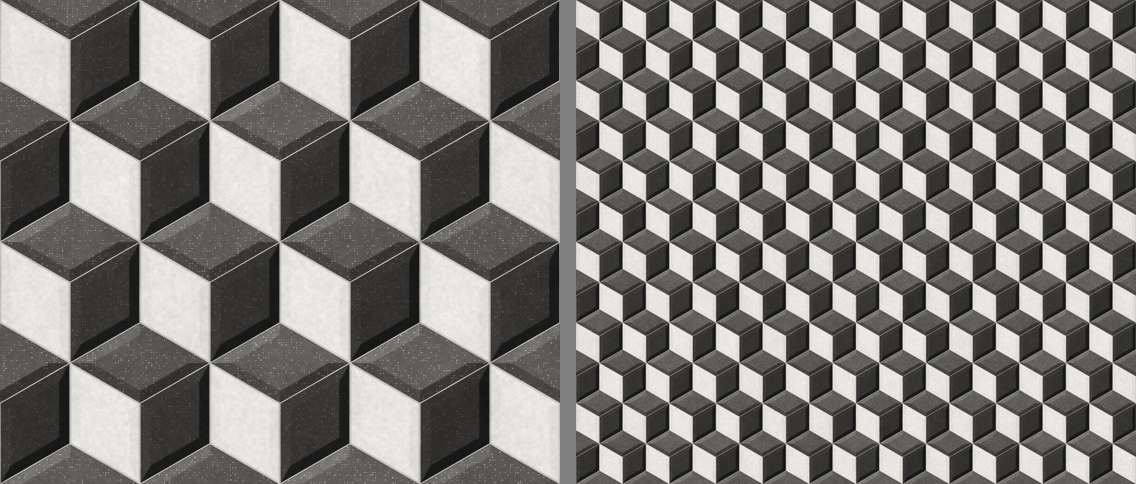
Left, the tile; right, the same tile 3 across and 3 down.
A Shadertoy shader for this pattern:

```glsl
// Stacked-cube floor: a staggered hexagon grid, each hexagon split into three
// bevelled rhombic stone tiles (grey top, pale left, black right) with thin
// pale joints. Wrapping noise adds grain, clouds and mineral flecks.

const float ROW = 0.8660254;             // row spacing in cube widths
const vec2 REPEATS = vec2(4.0, 4.0);     // cubes across, rows down
const float BEVEL = 0.077;
const float JOINT = 0.0045;

float hash(vec2 p) {
    vec3 a = fract(vec3(p.xyx) * vec3(0.1031, 0.1030, 0.0973));
    a += dot(a, a.yzx + 33.33);
    return fract((a.x + a.y) * a.z);
}

// Value noise over the unit square that wraps after "cells" cells.
float wrapNoise(vec2 uv, vec2 cells) {
    vec2 p = uv * cells;
    vec2 i = floor(p);
    vec2 f = fract(p);
    f = f * f * (3.0 - 2.0 * f);
    vec2 a = mod(i, cells);
    vec2 b = mod(i + 1.0, cells);
    return mix(mix(hash(a), hash(vec2(b.x, a.y)), f.x),
               mix(hash(vec2(a.x, b.y)), hash(b), f.x), f.y);
}

// Sparse round flecks, one candidate per cell, with varied size and strength.
float flecks(vec2 uv, vec2 cells, float density, float pixel) {
    vec2 p = uv * cells;
    vec2 id = mod(floor(p), cells);
    vec2 centre = 0.35 + 0.3 * vec2(hash(id + 17.3), hash(id + 41.7));
    float radius = mix(0.12, 0.34, hash(id + 73.1));
    float dotMask = 1.0 - smoothstep(radius - pixel, radius + pixel, length(fract(p) - centre));
    return dotMask * step(hash(id + 5.9), density) * mix(0.3, 1.0, hash(id + 91.4));
}

// Offset from the nearest hexagon centre.
vec2 hexLocal(vec2 p) {
    vec2 period = vec2(1.0, 2.0 * ROW);
    vec2 a = mod(p + 0.5 * period, period) - 0.5 * period;
    vec2 b = mod(p, period) - 0.5 * period;
    return dot(a, a) < dot(b, b) ? a : b;
}

float cross2(vec2 a, vec2 b) {
    return a.x * b.y - a.y * b.x;
}

// Distances to the four sides of the rhombus spanned by a and b.
vec4 rhombusEdges(vec2 q, vec2 a, vec2 b) {
    float side = 0.5 / ROW;
    vec2 t = vec2(cross2(q, b), cross2(a, q)) / (cross2(a, b) * side);
    return 0.5 * vec4(t, 1.0 - t);
}

// Flat centre with four differently lit bevels and mitred corners.
float bevelShade(vec4 d, float edge, float flatTone, vec4 bevelTones, float pixel) {
    vec4 w = exp((edge - d) / (0.4 * pixel));
    float slope = dot(w, bevelTones) / dot(w, vec4(1.0));
    float soft = 0.5 * pixel + 0.003;
    return mix(slope, flatTone, smoothstep(BEVEL - soft, BEVEL + soft, edge));
}

void mainImage(out vec4 fragColor, in vec2 fragCoord) {
    vec2 uv = fragCoord / iResolution.xy;
    float pixel = REPEATS.x / iResolution.x;
    vec2 p = uv * REPEATS * vec2(1.0, ROW) - vec2(0.0, ROW * 2.0 / 3.0);
    vec2 q = hexLocal(p);
    vec2 id = mod(round((p - q) * vec2(2.0, 1.0 / ROW)), REPEATS * vec2(2.0, 1.0));

    // Choose the cube face, its axes and its tones.
    bool isTop = q.y > abs(q.x) * 0.5 / ROW;
    bool isPale = !isTop && q.x < 0.0;
    vec2 rise = vec2(ROW, 0.5);
    vec2 axisA = isPale ? vec2(-ROW, 0.5) : rise;
    vec2 axisB = isTop ? vec2(-ROW, 0.5) : vec2(0.0, -1.0);
    float flatTone = isTop ? 0.355 : isPale ? 0.91 : 0.195;
    vec4 bevelTones = isTop ? vec4(0.275, 0.205, 0.35, 0.44)
                    : isPale ? vec4(0.875, 0.91, 0.885, 0.9)
                    : vec4(0.225, 0.21, 0.1, 0.1);
    float face = isTop ? 0.0 : isPale ? 1.0 : 2.0;

    vec4 d = rhombusEdges(q, axisA, axisB);
    float edge = min(min(d.x, d.y), min(d.z, d.w));
    float tone = bevelShade(d, edge, flatTone, bevelTones, pixel);

    // Tile variation, soft clouds and stone grain.
    float tileTint = hash(id * 3.0 + face * 19.7 + 2.0) - 0.5;
    float cloud = 0.6 * wrapNoise(uv, vec2(20.0, 18.0)) + 0.4 * wrapNoise(uv, vec2(52.0, 46.0)) - 0.5;
    float grain = 0.55 * wrapNoise(uv, vec2(256.0, 222.0)) + 0.45 * wrapNoise(uv, vec2(150.0, 130.0)) - 0.5;
    tone *= 1.0 + (isPale ? 0.015 : 0.12) * tileTint + (isPale ? 0.03 : 0.13) * cloud;
    tone += (isPale ? 0.075 : 0.09 * sqrt(tone)) * grain;

    // Pale flecks in the dark stone.
    float fleckPixel = 0.5 * 220.0 / iResolution.x;
    float fleck = flecks(uv, vec2(220.0, 190.0), 0.33, fleckPixel);
    tone += fleck * (isPale ? 0.015 : isTop ? 0.24 : 0.16) * smoothstep(0.04, 0.3, tone);

    // Shadowed tile rim, then the joint.
    tone *= 1.0 - 0.12 * (1.0 - smoothstep(JOINT, JOINT + 0.012, edge));
    vec3 color = tone * (isPale ? vec3(1.0, 0.99, 0.967) : vec3(1.01, 0.99, 0.965));
    float joint = 1.0 - smoothstep(JOINT - 0.5 * pixel, JOINT + 0.5 * pixel, edge);
    vec3 jointColor = vec3(0.79, 0.785, 0.765) * (0.95 + 0.2 * cloud);
    color = mix(color, jointColor, joint * 0.9);
    fragColor = vec4(clamp(color, 0.0, 1.0), 1.0);
}
```
